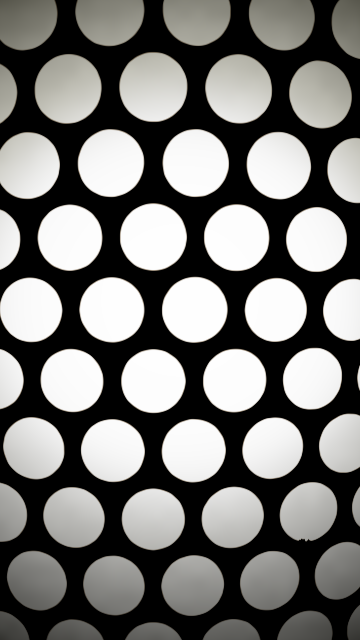
This pattern is drawn by a WebGL 2 fragment shader. Its source:

```glsl
#version 300 es
precision highp float;
// Backlit perforated sheet: staggered round holes in black metal.
// A lens and tilt warp is inverted by iteration, so the holes become plain
// circles on a flat hexagonal lattice; a radial falloff dims the light.

#define PITCH 0.130                // hole spacing, in canvas heights
#define ORIGIN vec2(0.2396, 0.5156) // lattice origin, in canvas heights
#define ROW_STEP 0.866             // row spacing, in pitches
#define HOLE_RADIUS 0.396          // in pitches
#define TILT vec2(0.012, 0.0089)   // growth of spacing towards the top
#define BARREL vec2(0.0070, 0.0075) // lens bending across and down
#define LIGHT_CENTER vec2(0.2813, 0.531)
#define LIGHT_RADIUS 0.270         // fully lit zone, in canvas heights
#define FALLOFF 2.4
#define RIM_COLOR vec3(0.36, 0.26, 0.13)
#define BURR_CELL vec2(2.0, -3.0)  // hole with a ragged lower edge

out vec4 fragColor;
uniform vec2 u_resolution;

float hash(vec2 p) {
  vec3 q = fract(vec3(p.xyx) * 0.1031);
  q += dot(q, q.yzx + 33.33);
  return fract((q.x + q.y) * q.z);
}

float noise(vec2 p) {
  vec2 i = floor(p), f = fract(p);
  f = f * f * (3.0 - 2.0 * f);
  return mix(mix(hash(i), hash(i + vec2(1, 0)), f.x),
             mix(hash(i + vec2(0, 1)), hash(i + vec2(1, 1)), f.x), f.y);
}

// Canvas position to lattice position: x in pitches, y in rows.
vec2 unwarp(vec2 p) {
  vec2 q = (p - ORIGIN) / PITCH;
  vec2 g = vec2(q.x, q.y / ROW_STEP);
  for (int i = 0; i < 7; i++) {
    g = vec2((q.x + BARREL.x * g.x * g.x * g.x) / (1.0 + TILT.x * g.y),
             q.y / (ROW_STEP + TILT.y * g.y - BARREL.y * g.x * g.x));
  }
  return g;
}

// Nearest hole centre; even rows are shifted by half a pitch.
vec2 nearestHole(vec2 g) {
  float row = floor(g.y + 0.5);
  float shift = 0.5 - 0.5 * mod(row, 2.0);
  return vec2(floor(g.x - shift + 0.5) + shift, row);
}

// Light behind the sheet, fading to olive grey above and neutral grey below.
vec3 backlight(vec2 p) {
  float d = length((p - LIGHT_CENTER) * vec2(0.97, 1.0)) - LIGHT_RADIUS;
  float fade = 0.5 * (d + sqrt(d * d + 0.0015));
  float level = max(1.0 - FALLOFF * fade, 0.0);
  float dim = smoothstep(0.99, 0.7, level);
  level += dim * 0.025 * (noise(p * 45.0) - 0.5);  // faint mottling
  float tint = dim * mix(0.014, 0.045, smoothstep(0.2, 0.8, p.y));
  return vec3(level) - tint * vec3(0.0, 0.08, 1.0);
}

void main() {
  vec2 p = gl_FragCoord.xy / u_resolution.y;
  vec2 g = unwarp(p);
  vec2 cell = nearestHole(g);
  vec2 local = (g - cell) * vec2(1.0, ROW_STEP);

  // Hole edge with slight unevenness, and teeth on the burred hole.
  float radius = HOLE_RADIUS + 0.006 * (hash(cell * 2.0 + 40.0) - 0.5);
  radius += 0.004 * (noise(local * 14.0 + cell * 17.0 + 90.0) - 0.5);
  if (cell == BURR_CELL && local.y < 0.0) {
    float span = smoothstep(0.09, 0.06, abs(local.x + 0.05));
    radius -= 0.035 * span * noise(vec2(local.x * 55.0 + 60.0, 3.0));
  }
  float inside = radius - length(local);

  // Smooth coverage, then a thin warm fringe just inside the edge.
  float pixel = 1.0 / (PITCH * u_resolution.y);
  float coverage = smoothstep(-0.6 * pixel, 0.6 * pixel, inside);
  float fringe = 1.0 - smoothstep(0.0, 0.018, inside);
  fringe *= 0.25 + 0.5 * noise(local * 9.0 + cell * 5.0 + 50.0);

  vec3 light = backlight(p);
  vec3 color = mix(light, RIM_COLOR * light, fringe);
  fragColor = vec4(color * coverage, 1.0);
}
```
